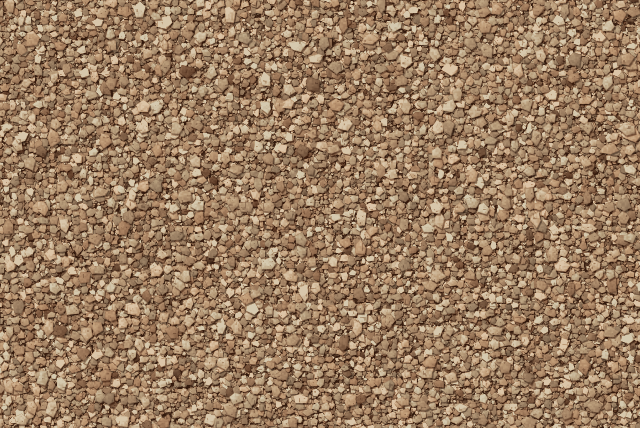
Write a Shadertoy shader that draws this texture.

```glsl
vec3 hash3(vec3 p) {
    p = fract(p * vec3(0.1031, 0.1030, 0.0973));
    p += dot(p, p.yxz + 33.33);
    return fract((p.xxy + p.yxx) * p.zyx);
}

float valueNoise(vec2 p) {
    vec2 i = floor(p), f = fract(p);
    f = f * f * (3.0 - 2.0 * f);
    float a = hash3(vec3(i, 9.0)).x;
    float b = hash3(vec3(i + vec2(1, 0), 9.0)).x;
    float c = hash3(vec3(i + vec2(0, 1), 9.0)).x;
    float d = hash3(vec3(i + vec2(1, 1), 9.0)).x;
    return mix(mix(a, b, f.x), mix(c, d, f.x), f.y);
}

// Distances to an irregular pentagon: x at p, y at the shadow position
vec2 chipDistance(vec2 p, vec2 shadowP, float radius, vec3 seed) {
    vec2 d = vec2(-1.0);
    float spin = seed.x * 6.2832;
    for (int i = 0; i < 5; i++) {
        vec2 wobble = fract(seed.yz * (7.3 + 5.7 * float(i)) + seed.x);
        float angle = spin + 1.2566 * (float(i) + 0.5 * wobble.x);
        vec2 normal = vec2(cos(angle), sin(angle));
        float reach = radius * (0.8 + 0.4 * wobble.y);
        d = max(d, vec2(dot(p, normal), dot(shadowP, normal)) - reach);
    }
    return d;
}

// Dark crevice to pale cork
vec3 corkColour(float tone) {
    vec3 c = mix(vec3(0.20, 0.10, 0.05), vec3(0.64, 0.51, 0.39), clamp((tone - 0.20) / 0.44, 0.0, 1.0));
    c = mix(c, vec3(0.74, 0.62, 0.48), clamp((tone - 0.64) / 0.10, 0.0, 1.0));
    return mix(c, vec3(0.85, 0.78, 0.67), clamp((tone - 0.74) / 0.11, 0.0, 1.0));
}

void mainImage(out vec4 fragColor, in vec2 fragCoord) {
    vec2 uv = fragCoord / iResolution.y;

    // Crevices below the chips
    float tone = mix(0.12, 0.55, valueNoise(uv * 130.0));
    float warmth = 0.0;

    // Layers of chips, fine crumbs first and sparse large pieces last
    for (int layer = 0; layer < 4; layer++) {
        float level = float(layer);
        float scale = 120.0 * pow(0.68, level);
        float presence = layer == 3 ? 0.2 : 0.95 - 0.1 * level;
        float pixel = scale / iResolution.y;
        vec2 p = uv * scale + 17.3 * level;
        vec2 cell = floor(p);

        for (int y = -1; y <= 1; y++)
        for (int x = -1; x <= 1; x++) {
            vec2 id = cell + vec2(x, y);
            vec3 place = hash3(vec3(id, level + 1.0));
            if (place.z > presence) continue;
            vec3 shape = hash3(vec3(id, level + 21.0));
            vec3 look = hash3(vec3(id, level + 41.0));

            vec2 q = p - id - 0.5 - 0.7 * (place.xy - 0.5);
            float stretch = mix(0.82, 1.2, shape.y);
            vec2 squash = vec2(stretch, 1.0 / stretch);
            vec2 shadowOffset = vec2(-0.09, 0.13);
            float radius = mix(0.34, 0.53, shape.z);
            vec2 d = chipDistance(q * squash, (q + shadowOffset) * squash, radius, shape);

            // Shadow cast to the lower right
            tone *= 1.0 - 0.42 * smoothstep(0.10, -0.08, d.y);

            // Body tone, with a few dark bark pieces and a lit upper left
            float body = 0.68 + 0.025 * level + 0.2 * (look.x + look.y - 1.0) * (1.2 - 0.1 * level);
            body -= 0.22 * step(0.965, look.z);
            body += 0.11 * dot(q, vec2(-0.6, 0.8));
            body -= 0.10 * smoothstep(-0.12, 0.02, d.x);

            float cover = smoothstep(0.6 * pixel, -0.6 * pixel, d.x);
            tone = mix(tone, body, cover);
            warmth = mix(warmth, fract(look.z * 13.0) - 0.5, cover);
        }
    }

    // Pores and fine mottling
    tone += 0.09 * (valueNoise(uv * 260.0) - 0.5) + 0.06 * (valueNoise(uv * 95.0) - 0.5);
    tone *= 1.0 - 0.22 * smoothstep(0.78, 0.95, valueNoise(uv * 190.0 + 40.0));
    tone += 0.025 * (valueNoise(uv * 5.0) - 0.5);

    // Rosy and straw tints
    vec3 colour = corkColour(tone) + warmth * vec3(0.035, -0.02, -0.035);
    fragColor = vec4(clamp(colour, 0.0, 1.0), 1.0);
}
```
